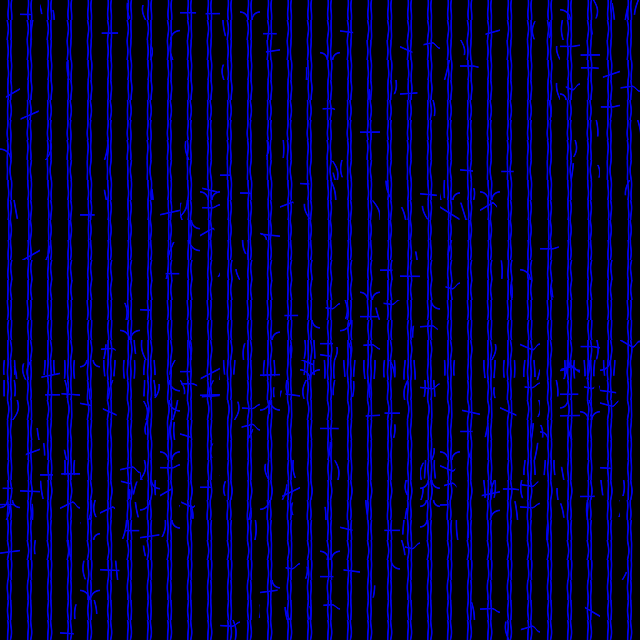
Write a Shadertoy shader that draws this pattern.

```glsl
const float CELLS = 32.0;
const vec3 BLUE = vec3(0.0, 0.0, 0.94);

float hash(vec2 p) {
    return fract(sin(dot(p, vec2(12.9898, 78.233))) * 43758.5453);
}

// Bright core with a soft rim, in units of one cell
float stroke(float dist) {
    return 1.0 - smoothstep(0.015, 0.068, abs(dist));
}

float span(float x, float from, float to) {
    return smoothstep(from - 0.03, from + 0.03, x) * (1.0 - smoothstep(to - 0.03, to + 0.03, x));
}

float bump(float x, float centre, float width) {
    float t = (x - centre) / width;
    return exp(-t * t);
}

// Twin upright wires, bent alike along a row
float wires(vec2 p, vec2 id, float row) {
    float bend = (hash(vec2(row, 3.0)) - 0.5) * 0.09;
    float shift = (hash(vec2(row, 7.0)) - 0.5) * 0.035 + (hash(id + 11.0) - 0.5) * 0.02;
    float x = p.x - 0.475 - shift - bend * (sin(p.y * 3.14) - 0.5);
    float halfGap = 0.078 + 0.015 * sin(p.y * 6.28 + row) - 0.025 * bump(row, 11.0, 1.2);
    float ink = stroke(abs(x) - halfGap);

    // Broken outer pair in the disturbed rows
    float outer = stroke(abs(x) - 0.25 - 0.03 * sin(p.y * 3.0 + id.x));
    float broken = step(hash(id + 17.0), 0.65 * bump(row, 18.0, 0.7) + 0.2 * bump(row, 23.0, 0.7));
    return max(ink, outer * broken * span(p.y, hash(id + 19.0) * 0.3, 1.0));
}

// Stray strokes: flat, upright and curled
float strays(vec2 p, vec2 id, float row) {
    float density = 0.07 + 0.14 * bump(row, 1.5, 2.0) + 0.12 * bump(row, 9.0, 1.5)
                  + 0.22 * bump(row, 19.0, 2.0) + 0.2 * bump(row, 24.5, 1.8)
                  - 0.04 * bump(row, 5.5, 2.0);
    float ink = 0.0;
    for (float k = 0.0; k < 2.0; k++) {
        vec2 seed = id + 41.0 * (k + 1.0);
        float place = hash(seed + 1.0);
        float lean = hash(seed + 2.0) - 0.5;
        float start = hash(seed + 3.0) * 0.5 - 0.2;
        float end = start + 0.5 + hash(seed + 4.0) * 0.8;

        // Flat stroke, often with a drooping end
        float slope = lean * lean * lean * 5.0;
        float droop = lean * smoothstep(0.6, 1.0, p.x) * step(0.5, place);
        float flatDist = (p.y - 0.15 - 0.7 * place - slope * (p.x - 0.5) + droop) / sqrt(1.0 + slope * slope);
        ink = max(ink, stroke(flatDist) * span(p.x, start, end) * step(hash(seed + 5.0), density * 0.55));

        // Upright stroke, leaning and bowed
        float tilt = lean * (0.5 + 0.8 * bump(row, 10.5, 1.5));
        float bow = (place - 0.5) * 0.3 * sin(p.y * 3.14);
        float uprightDist = (p.x - hash(seed + 6.0) - tilt * (p.y - 0.5) - bow) / sqrt(1.0 + tilt * tilt);
        ink = max(ink, stroke(uprightDist) * span(p.y, start, end) * step(hash(seed + 7.0), density * 0.75));
    }

    // Curl around a corner, sometimes mirrored across the wires
    vec2 q = p;
    if (hash(id + 23.0) < 0.5) q.x = 1.0 - q.x;
    if (hash(id + 29.0) < 0.3) q.x = min(q.x, 1.0 - q.x);
    if (hash(id + 31.0) < 0.5) q.y = 1.0 - q.y;
    float curl = stroke(length(q) - 0.3 - 0.25 * hash(id + 37.0));
    return max(ink, curl * step(hash(id + 47.0), density * 0.35));
}

void mainImage(out vec4 fragColor, in vec2 fragCoord) {
    vec2 grid = fragCoord / iResolution.xy * CELLS;
    vec2 id = floor(grid);
    vec2 p = fract(grid);
    float row = CELLS - 1.0 - id.y;
    float ink = max(wires(p, id, row), strays(p, id, row));
    fragColor = vec4(BLUE * ink, 1.0);
}
```
